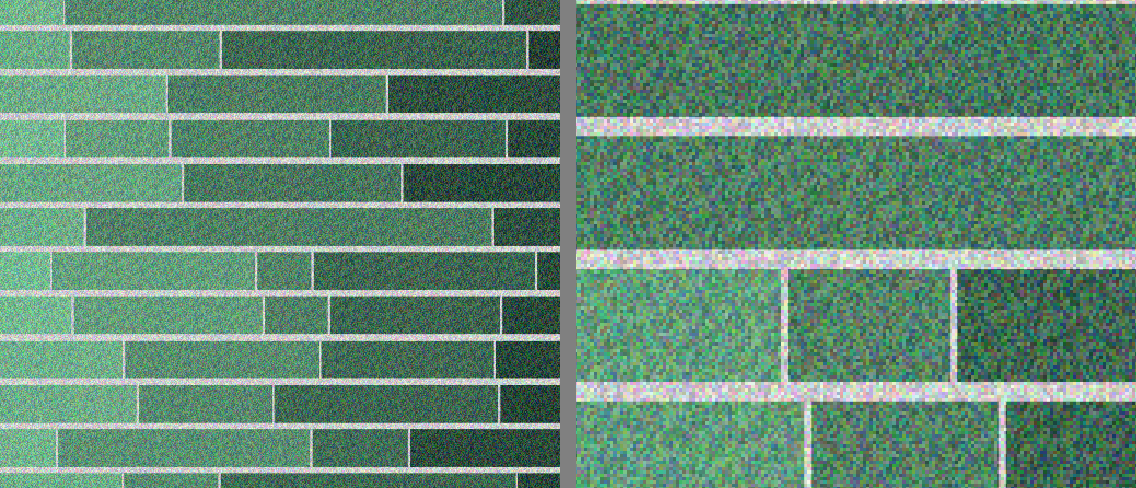
Left: the whole. Right: its middle third, enlarged.
Write a WebGL 1 fragment shader that draws this pattern.

```glsl
precision highp float;
// Long green wall tiles in rows, split by pale mortar and covered in fine grain.
// A quadratic sequence sets each row's number of upright joints and a hash shifts
// them; the tiles of a row step from light on the left to dark on the right.

#define ROW_PITCH 0.0906
#define ROW_SHIFT 0.0366
#define BED_WIDTH 0.0134
#define JOINT_WIDTH 0.0048
#define MAX_JOINTS 4
#define GRAIN_CELLS 446.0
#define GRAIN_AMOUNT 0.36
#define TONE_JITTER 0.12
#define TONE_SLOPE 0.1
#define LIGHT_GREEN vec3(0.48, 0.735, 0.585)
#define DARK_GREEN vec3(0.145, 0.25, 0.205)
#define MORTAR vec3(0.80, 0.805, 0.80)

uniform vec2 u_resolution;

float hash(vec2 p) {
    return fract(sin(dot(p, vec2(12.9898, 78.233))) * 43758.5453);
}

// Coverage of a line of the given width at a distance from its centre.
float line(float dist, float width, float pixel) {
    return 1.0 - smoothstep(-0.5 * pixel, 0.5 * pixel, dist - 0.5 * width);
}

// Two, three or four joints, from a sequence that quickens up the wall.
float jointCount(float row) {
    float k = row - 4.0;
    float level = fract(0.76 + 0.13 * k + 0.03 * k * k);
    return 2.0 + step(0.44, level) + step(0.74, level);
}

// x: distance to the nearest upright joint, y: tile number.
vec2 splitRow(float x, float row, float joints, float aspect) {
    float nearest = 10.0;
    float tile = 0.0;
    for (int i = 0; i < MAX_JOINTS; i++) {
        float k = float(i);
        if (k < joints) {
            float jitter = 0.15 + 0.75 * hash(vec2(row + 1.5, k + 11.3));
            float jointX = aspect * (k + jitter) / joints;
            nearest = min(nearest, abs(x - jointX));
            tile += step(jointX, x);
        }
    }
    return vec2(nearest, tile);
}

// Independent grain for each colour channel, centred on zero.
vec3 grain(vec2 p) {
    vec2 cell = floor(p * GRAIN_CELLS);
    return vec3(hash(cell), hash(cell + 517.3), hash(cell + 951.7)) - 0.5;
}

void main() {
    vec2 p = gl_FragCoord.xy / u_resolution.y;
    float aspect = u_resolution.x / u_resolution.y;
    float pixel = 1.0 / u_resolution.y;

    // Rows, numbered from the bottom
    float level = (p.y - ROW_SHIFT) / ROW_PITCH;
    float row = floor(level) + 1.0;
    float bedDist = (0.5 - abs(fract(level) - 0.5)) * ROW_PITCH;
    float joints = jointCount(row);
    vec2 split = splitRow(p.x, row, joints, aspect);

    // Tile tone, with a slight slope across the wall
    float tone = (split.y + 0.5) / (joints + 1.0);
    tone += TONE_JITTER * (hash(vec2(row, 29.1)) - 0.5);
    tone += TONE_SLOPE * (p.x / aspect - 0.5);
    vec3 color = mix(LIGHT_GREEN, DARK_GREEN, clamp(tone, 0.0, 1.0));

    // Mortar, then grain over everything
    float mortar = max(line(bedDist, BED_WIDTH, pixel),
                       line(split.x, JOINT_WIDTH, pixel));
    color = mix(color, MORTAR, mortar);
    color += GRAIN_AMOUNT * grain(p);

    gl_FragColor = vec4(clamp(color, 0.0, 1.0), 1.0);
}
```
